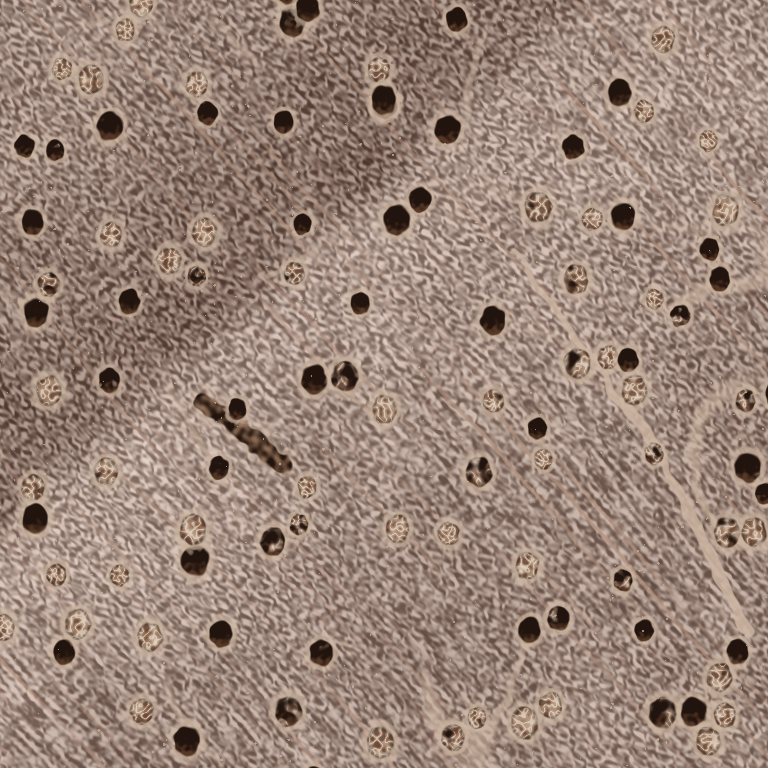
A three.js fragment shader for this texture:

```glsl
varying vec2 vUv;

#define GRAIN_DIR vec2(0.67, -0.742)
#define GRAIN_SCALE vec2(185.0, 115.0)
#define GRAIN_CONTRAST 0.64
#define RAY_COUNT 38.0
#define PORE_GRID 9.0
#define PORE_RADIUS 0.165
#define OPEN_SHARE 0.55
#define BARK vec3(0.24, 0.15, 0.11)
#define PALE vec3(0.83, 0.75, 0.71)
#define HOLLOW vec3(0.13, 0.075, 0.05)
#define TAN vec3(0.60, 0.46, 0.36)
#define CREAM vec3(0.80, 0.71, 0.63)

float hash(vec2 p) {
  vec3 q = fract(p.xyx * 0.1031);
  q += dot(q, q.yzx + 33.33);
  return fract((q.x + q.y) * q.z);
}

vec2 hash2(vec2 p) {
  return vec2(hash(p), hash(p + 57.3));
}

// Gradient noise, roughly -0.6 to 0.6
float corner(vec2 cell, vec2 f, vec2 o) {
  return dot(hash2(cell + o) * 2.0 - 1.0, f - o);
}

float noise(vec2 p) {
  vec2 c = floor(p), f = fract(p);
  vec2 u = f * f * (3.0 - 2.0 * f);
  return mix(mix(corner(c, f, vec2(0, 0)), corner(c, f, vec2(1, 0)), u.x),
             mix(corner(c, f, vec2(0, 1)), corner(c, f, vec2(1, 1)), u.x), u.y);
}

float segment(vec2 p, vec2 a, vec2 b) {
  vec2 ab = b - a;
  return length(p - a - ab * clamp(dot(p - a, ab) / dot(ab, ab), 0.0, 1.0));
}

// Fibres, broad growth-ring shading and thin rays; st = across, along
vec3 wood(vec2 p, vec2 st) {
  float worms = noise(st * GRAIN_SCALE + 0.7 * noise(p * 90.0));
  float stripes = noise(st * vec2(165.0, 22.0) + 31.0);
  float striping = smoothstep(-0.25, 0.3, noise(p * 4.0 + 8.0) + 0.25 * st.y);
  float fibre = smoothstep(-0.4, 0.4, mix(worms, worms * 0.75 + stripes * 0.7, striping));

  float ring = st.y + 0.25 + 0.03 * noise(p * 9.0);
  float late = smoothstep(-0.4, 0.0, ring) * (1.0 - smoothstep(-0.02, 0.05, ring));
  float early = smoothstep(0.0, 0.06, ring) * (1.0 - smoothstep(0.1, 0.55, ring));
  float shade = 0.11 * early - 0.15 * late + 0.14 * noise(p * 3.0) + 0.12 * noise(p * 11.0);
  vec3 color = mix(BARK, PALE, 0.60 + GRAIN_CONTRAST * (fibre - 0.5) + shade);

  float lane = st.x * RAY_COUNT;
  float id = floor(lane);
  float offset = abs(fract(lane) - 0.25 - 0.5 * hash(vec2(id, 3.0)) - 0.1 * noise(vec2(id, st.y * 14.0)));
  float strength = hash(vec2(id, 9.0)) * smoothstep(-0.4, 0.3, noise(vec2(id * 7.3, st.y * 5.0)));
  float ray = 1.0 - smoothstep(0.03, 0.13, offset);
  return mix(color, vec3(0.70, 0.57, 0.49), 0.8 * ray * strength);
}

// Pale cracks, faint wandering veins and one dark gouge
vec3 scars(vec3 color, vec2 p) {
  vec2 w = p + 0.012 * vec2(noise(p * 28.0), noise(p * 28.0 + 40.0));
  float crack = min(segment(w, vec2(0.67, 0.67), vec2(0.86, 0.41)),
                    segment(w, vec2(0.86, 0.41), vec2(0.97, 0.18)));
  float width = 0.0015 + 0.005 * smoothstep(0.7, 0.3, p.y) * (0.8 + noise(p * 35.0));
  color = mix(color, CREAM, 0.85 * (1.0 - smoothstep(width, width + 0.003, crack)));

  float vein = abs(noise(w * 3.2 + 5.0));
  float broken = smoothstep(-0.1, 0.25, noise(p * 7.0 + 21.0));
  color = mix(color, CREAM, 0.6 * broken * (1.0 - smoothstep(0.004, 0.018, vein)));

  float gouge = segment(w, vec2(0.265, 0.48), vec2(0.365, 0.396)) + 0.01 * noise(p * 75.0);
  vec3 rough = mix(HOLLOW, TAN, smoothstep(-0.35, 0.5, noise(p * 95.0)));
  color = mix(color, CREAM, 0.45 * (1.0 - smoothstep(0.014, 0.023, gouge)));
  return mix(color, rough, 1.0 - smoothstep(0.010, 0.014, gouge));
}

// A vessel with a frayed rim, either hollow or plugged with creased membrane
vec3 pore(vec3 color, vec2 q, float r, vec2 seed) {
  vec2 local = q / r;
  float d = length(local * vec2(1.08, 0.94)) + 0.22 * noise(local * 1.6 + seed * 13.0);
  float fray = noise(local * 2.6 + seed * 29.0);
  float rim = 1.0 - smoothstep(1.15, 1.55 + 0.7 * fray, d);
  color = mix(color, CREAM, 0.72 * rim);

  float crease = abs(noise(local * 2.2 + seed * 17.0));
  vec3 plug = mix(TAN, CREAM, 0.4 + 1.3 * noise(local * 1.7 + seed * 5.0));
  plug = mix(plug, BARK * 1.3, 0.65 * smoothstep(0.12, 0.34, crease));
  plug = mix(plug, vec3(0.93, 0.88, 0.83), 0.65 * (1.0 - smoothstep(0.02, 0.10, crease)));
  plug *= 1.0 - 0.3 * smoothstep(0.65, 0.95, d);

  vec3 depth = mix(HOLLOW, vec3(0.34, 0.22, 0.15), smoothstep(0.1, 1.0, -local.y + fray));
  float open = smoothstep(-0.06, 0.06, OPEN_SHARE - hash(seed + 4.0) + 0.35 * noise(local * 1.3 + seed));
  return mix(color, mix(plug, depth, open), 1.0 - smoothstep(0.85, 1.04, d));
}

// Pores scattered singly and in touching pairs
vec3 pores(vec3 color, vec2 p) {
  vec2 g = p * PORE_GRID;
  for (int j = -1; j <= 1; j++) {
    for (int i = -1; i <= 1; i++) {
      vec2 cell = floor(g) + vec2(float(i), float(j));
      if (hash(cell + 71.0) > 0.8) continue;
      vec2 center = cell + 0.5 + 0.64 * (hash2(cell + 11.0) - 0.5);
      float angle = 6.2832 * hash(cell + 23.0);
      for (int k = 0; k < 2; k++) {
        vec2 seed = cell + 37.0 * float(k);
        if (k == 1 && hash(seed + 2.0) > 0.52) continue;
        vec2 shift = float(k) * 2.2 * PORE_RADIUS * vec2(cos(angle), sin(angle));
        color = pore(color, g - center - shift, PORE_RADIUS * mix(0.72, 1.12, hash(seed + 6.0)), seed);
      }
    }
  }
  return color;
}

void main() {
  vec2 p = vUv;
  vec2 st = vec2(dot(p, vec2(-GRAIN_DIR.y, GRAIN_DIR.x)), dot(p, GRAIN_DIR));
  st.x += 0.03 * noise(p * 2.0) + 0.004 * noise(p * 12.0);
  vec3 color = pores(scars(wood(p, st), p), p);
  gl_FragColor = vec4(clamp(color, 0.0, 1.0), 1.0);
}
```
